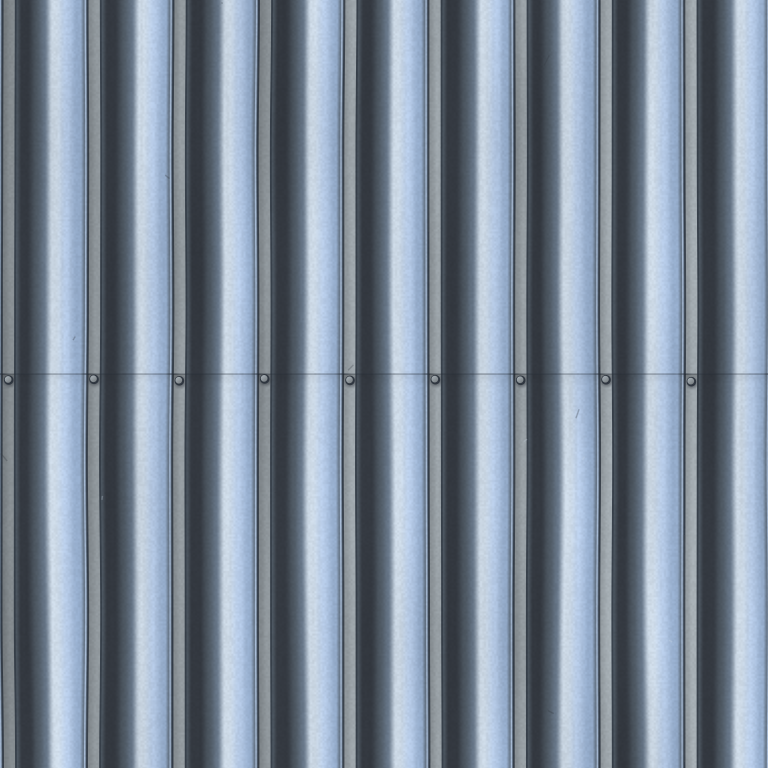
Reproduce this texture procedurally as a Shadertoy shader.

```glsl
// Corrugated steel cladding: nine vertical ribs, each a flat grey lip, a dark
// groove and a bright blue rounded flank. A horizontal sheet seam with one screw
// per lip crosses the middle; value noise adds brushed grain, waviness and scuffs.

const float RIBS = 9.0;
const float RIB_OFFSET = 0.003;
const float SEAM_Y = 0.513;
const float SCREW_Y = 0.505;
const float SCREW_RADIUS = 0.0062;

const vec3 LIP     = vec3(0.57, 0.60, 0.62);
const vec3 DEEP    = vec3(0.20, 0.22, 0.25);
const vec3 SHADE   = vec3(0.30, 0.34, 0.38);
const vec3 STEEL   = vec3(0.40, 0.46, 0.53);
const vec3 SHINE   = vec3(0.79, 0.84, 0.89);
const vec3 SKY     = vec3(0.71, 0.79, 0.90);
const vec3 BLUE    = vec3(0.58, 0.67, 0.79);
const vec3 OUTLINE = vec3(0.15, 0.18, 0.22);

float hash(vec2 p) {
    vec3 q = fract(vec3(p.xyx) * 0.1031);
    q += dot(q, q.yzx + 33.33);
    return fract((q.x + q.y) * q.z);
}

float noise(vec2 p) {
    vec2 i = floor(p), f = fract(p);
    f = f * f * (3.0 - 2.0 * f);
    return mix(mix(hash(i), hash(i + vec2(1, 0)), f.x),
               mix(hash(i + vec2(0, 1)), hash(i + vec2(1, 1)), f.x), f.y);
}

// Antialiased coverage of a shape from its signed distance.
float cover(float dist, float soft) {
    return clamp(0.5 - dist / soft, 0.0, 1.0);
}

float segmentDistance(vec2 p, vec2 a, vec2 b) {
    vec2 ab = b - a;
    return length(p - a - ab * clamp(dot(p - a, ab) / dot(ab, ab), 0.0, 1.0));
}

// Colour across one rib, x from 0 to 1; shift slides the soft reflections.
vec3 ribColor(float x, float shift, float lipTone, float soft) {
    float s = x + shift;
    vec3 c = mix(SHADE, DEEP, smoothstep(0.16, 0.23, x));
    c = mix(c, SHADE, smoothstep(0.31, 0.43, s));
    c = mix(c, STEEL, smoothstep(0.41, 0.53, s));
    c = mix(c, SHINE, smoothstep(0.51, 0.61, s));
    c = mix(c, SKY, smoothstep(0.64, 0.78, s));
    c = mix(c, BLUE, smoothstep(0.76, 0.90, s));
    c = mix(c, STEEL, smoothstep(0.91, 0.96, x));

    // Flat lip with a shadowed right edge, then the folded left edge.
    vec3 lip = LIP * lipTone * mix(0.92, 1.04, smoothstep(0.02, 0.11, x));
    c = mix(c, OUTLINE, 0.55 * cover(abs(x - 0.152) - 0.012, soft));
    c = mix(c, lip, cover(x - 0.142, soft));
    c = mix(c, SKY, 0.75 * cover(abs(x - 0.972) - 0.008, soft));
    float edge = min(x, 1.0 - x);
    return mix(c, OUTLINE, 0.8 * cover(edge - 0.011, soft));
}

// Round screw head lit from the upper left, with a soft shadow below.
vec3 addScrew(vec3 c, vec2 p, float pixel) {
    float r = SCREW_RADIUS;
    float shadow = smoothstep(1.7 * r, 0.5 * r, length(p - vec2(0.15, -0.3) * r));
    c = mix(c, DEEP, 0.5 * shadow);
    float light = dot(p, vec2(-0.6, 0.8)) / r;
    c = mix(c, OUTLINE, 0.85 * cover(length(p) - r, pixel));
    vec3 head = LIP * (0.95 + 0.2 * light);
    return mix(c, head, cover(length(p - vec2(-0.12, 0.12) * r) - 0.7 * r, pixel));
}

// Sparse short scuffs, some pale and some dark.
vec3 addScuffs(vec3 c, vec2 uv, float pixel) {
    for (float i = 0.0; i < 14.0; i++) {
        vec2 a = vec2(hash(vec2(i, 3.1)), hash(vec2(i, 8.7)));
        vec2 reach = vec2(hash(vec2(i, 5.3)) - 0.5, hash(vec2(i, 6.9)) - 0.3);
        float d = segmentDistance(uv, a, a + reach * 0.016 + 0.0005);
        vec3 tint = hash(vec2(i, 1.7)) > 0.45 ? SHINE : DEEP;
        c = mix(c, tint, 0.4 * cover(d - 0.0007, 1.5 * pixel));
    }
    return c;
}

void mainImage(out vec4 fragColor, in vec2 fragCoord) {
    vec2 uv = fragCoord / iResolution.xy;
    float pixel = 1.0 / min(iResolution.x, iResolution.y);

    // Rib coordinate, with slightly wavy folds.
    float wave = (noise(vec2(uv.x * 9.0, uv.y * 5.0)) - 0.5) * 0.018;
    float across = (uv.x - RIB_OFFSET) * RIBS + wave;
    float id = floor(across), x = across - id;
    float shift = (hash(vec2(id, 2.3)) - 0.5) * 0.04
                + (noise(vec2(id * 3.7, uv.y * 3.0)) - 0.5) * 0.03;
    float lipTone = 0.90 + 0.025 * id + 0.14 * (hash(vec2(id, 7.1)) - 0.5);
    vec3 color = ribColor(x, shift, lipTone, RIBS * pixel);

    // Brushed streaks, broad mottling and fine grain.
    float streak = noise(uv * vec2(260.0, 5.0)) - 0.5;
    float mottle = noise(uv * vec2(12.0, 6.0) + 4.0) - 0.5;
    float grain = noise(uv * 380.0) - 0.5;
    color *= 1.0 + 0.035 * streak + 0.06 * mottle + 0.06 * grain;
    color = addScuffs(color, uv, pixel);

    // Overlapping sheet seam, heavier where it meets a fold.
    float fold = smoothstep(0.10, 0.0, min(x, 1.0 - x));
    float seam = cover(abs(uv.y - SEAM_Y) - 0.0007, pixel);
    color = mix(color, OUTLINE, seam * mix(0.45, 0.8, fold));
    float under = smoothstep(0.016, 0.0, SEAM_Y - uv.y) * step(uv.y, SEAM_Y);
    color *= 1.0 - under * mix(0.05, 0.2, cover(x - 0.142, RIBS * pixel));

    vec2 screw = vec2((id + 0.075) / RIBS + RIB_OFFSET,
                      SCREW_Y + 0.004 * (hash(vec2(id, 4.9)) - 0.5));
    color = addScrew(color, uv - screw, pixel);
    fragColor = vec4(color, 1.0);
}
```
